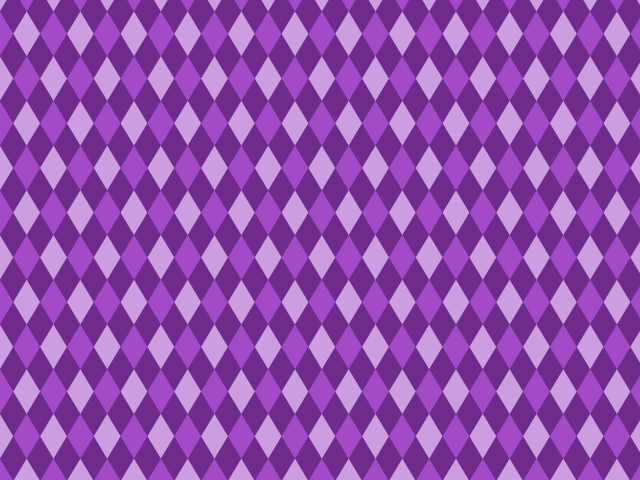
Give the GLSL for this pattern, as a Shadertoy shader.

```glsl
// Harlequin pattern: rows of tall diamonds touching at their corners,
// alternating pale lilac and bright purple like a checkerboard on dark violet.
// Each cell of a 3:5 grid holds one diamond, drawn from its distance function.

// Signed distance to the edges of a diamond that fills a cell of the given size
float diamondDistance(vec2 p, vec2 size) {
    vec2 q = abs(p) / size;
    return (q.x + q.y - 0.5) / length(1.0 / size);
}

void mainImage(out vec4 fragColor, in vec2 fragCoord) {
    // Canvas height is one unit
    vec2 uv = fragCoord / iResolution.y;
    float pixel = 1.0 / iResolution.y;

    // Grid of diamonds, five thirds as tall as wide
    vec2 cellSize = 0.0559 * vec2(1.0, 5.0 / 3.0);
    vec2 grid = uv / cellSize + vec2(0.006, 0.022);
    vec2 cell = floor(grid + 0.5);
    vec2 local = (grid - cell) * cellSize;

    // Checkerboard choice of diamond colour
    float isPale = mod(cell.x + cell.y, 2.0);
    vec3 violet = vec3(0.435, 0.17, 0.55);
    vec3 purple = vec3(0.64, 0.29, 0.79);
    vec3 lilac = vec3(0.80, 0.62, 0.88);
    vec3 diamondColor = mix(purple, lilac, isPale);

    // Antialiased diamond over the ground
    float coverage = clamp(0.5 - diamondDistance(local, cellSize) / pixel, 0.0, 1.0);
    fragColor = vec4(mix(violet, diamondColor, coverage), 1.0);
}
```
